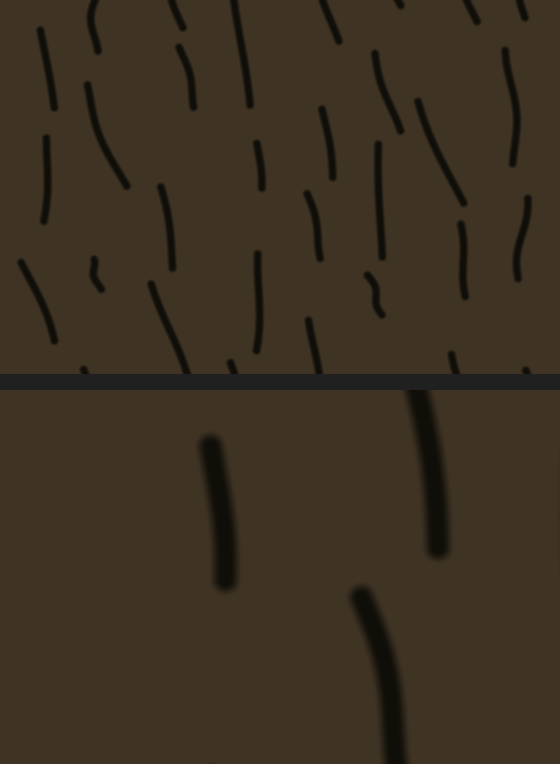
Top, the full canvas; bottom, a detail of the centre.
A Shadertoy shader for this pattern:

```glsl
// Soft dark wavering strokes, mostly upright, scattered on a plain brown ground.

const vec3  GROUND_COLOUR = vec3(0.247, 0.200, 0.141);
const vec3  STROKE_COLOUR = vec3(0.062, 0.056, 0.033);

// All lengths are in canvas heights.
const vec2  CELL_SIZE     = vec2(0.1875, 0.33);
const vec2  LENGTH_RANGE  = vec2(0.06, 0.31);
const vec2  LEAN_RANGE    = vec2(-0.12, 0.42);   // sideways drift per length
const vec2  BEND_RANGE    = vec2(0.004, 0.016);
const vec2  WAVES_RANGE   = vec2(0.4, 0.95);     // bends along one stroke
const float SIDE_JITTER   = 0.45;                // share of the cell width
const float COLUMN_SHIFT  = 0.618;               // stagger between columns
const float STROKE_RADIUS = 0.0098;
const float EDGE_SOFTNESS = 0.006;
const int   SEGMENTS      = 10;
const float TAU           = 6.28318;

// Four random values from a cell index, without sine
vec4 hash4(vec2 p) {
    vec4 q = fract(p.xyxy * vec4(0.1031, 0.1030, 0.0973, 0.1099));
    q += dot(q, q.wzxy + 33.33);
    return fract((q.xxyz + q.yzzw) * q.zywx);
}

float segmentDistance(vec2 p, vec2 a, vec2 b) {
    vec2 pa = p - a, ba = b - a;
    return length(pa - ba * clamp(dot(pa, ba) / dot(ba, ba), 0.0, 1.0));
}

// Point on a leaning, waving line; t runs from 0 at the bottom to 1 at the top
vec2 strokePoint(float t, float len, float lean, float bend, float waves, float phase) {
    float wave = bend * sin(TAU * (waves * t + phase));
    return vec2(wave - lean * len * (t - 0.5), len * (t - 0.5));
}

// Distance to the centre line of the stroke that belongs to one cell
float strokeDistance(vec2 p, vec2 cell) {
    vec4 place = hash4(cell + 17.0);
    vec4 shape = hash4(cell + 71.0);

    float len   = mix(LENGTH_RANGE.x, LENGTH_RANGE.y, pow(place.x, 0.8));
    float lean  = mix(LEAN_RANGE.x, LEAN_RANGE.y, shape.x);
    float bend  = mix(BEND_RANGE.x, BEND_RANGE.y, shape.y);
    float waves = mix(WAVES_RANGE.x, WAVES_RANGE.y, shape.z);

    // The stroke slides up or down only as far as its cell has room
    vec2 room = vec2(SIDE_JITTER * CELL_SIZE.x, CELL_SIZE.y - len - 2.0 * STROKE_RADIUS);
    vec2 centre = (cell + 0.5) * CELL_SIZE + (place.yz - 0.5) * room;
    centre.y -= fract(cell.x * COLUMN_SHIFT) * CELL_SIZE.y;
    p -= centre;

    float nearest = 1e3;
    vec2 a = strokePoint(0.0, len, lean, bend, waves, shape.w);
    for (int i = 1; i <= SEGMENTS; i++) {
        vec2 b = strokePoint(float(i) / float(SEGMENTS), len, lean, bend, waves, shape.w);
        nearest = min(nearest, segmentDistance(p, a, b));
        a = b;
    }
    return nearest;
}

void mainImage(out vec4 fragColor, in vec2 fragCoord) {
    vec2 p = fragCoord / iResolution.y;

    // Nearest stroke among this cell and its neighbours
    float nearest = 1e3;
    for (int i = -1; i <= 1; i++) {
        float column = floor(p.x / CELL_SIZE.x) + float(i);
        float row = floor(p.y / CELL_SIZE.y + fract(column * COLUMN_SHIFT));
        for (int j = -1; j <= 1; j++) {
            nearest = min(nearest, strokeDistance(p, vec2(column, row + float(j))));
        }
    }

    // Blurred edge, never narrower than a pixel
    float softness = max(EDGE_SOFTNESS, 0.75 / iResolution.y);
    float ink = 1.0 - smoothstep(STROKE_RADIUS - softness, STROKE_RADIUS + softness, nearest);
    fragColor = vec4(mix(GROUND_COLOUR, STROKE_COLOUR, ink), 1.0);
}
```
